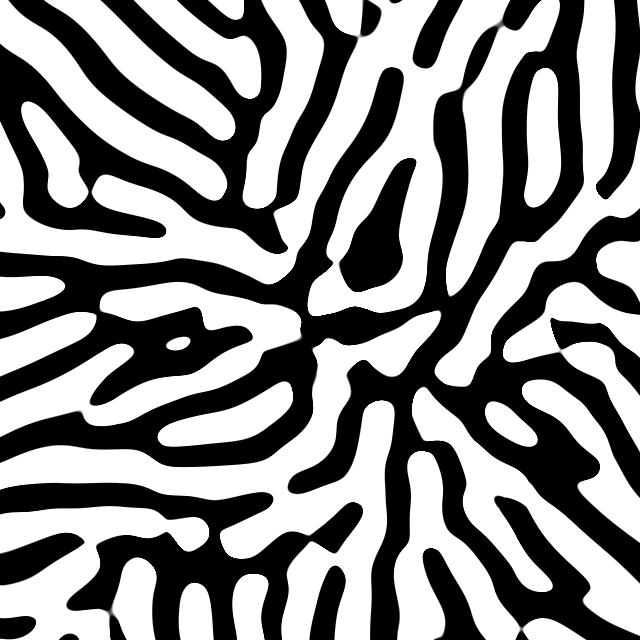
Write a WebGL 1 fragment shader that draws this pattern.

```glsl
precision highp float;
// Labyrinth of even black bands on white, with forks, hairpins and rounded ends.

uniform vec2 u_resolution;

const vec3  BAND_COLOR   = vec3(0.0);
const vec3  GROUND_COLOR = vec3(1.0);
const float PERIOD       = 0.087;  // distance between neighbouring bands
const float CELL         = 0.085;  // spacing of the wave packets
const float THRESHOLD    = 0.24;   // higher gives thinner bands
const float WIGGLE       = 2.4;    // range of random turning, in radians
const float WIGGLE_SCALE = 4.0;    // turns across the canvas
const float CORE         = 0.45;   // roundness of forks and band ends
const float CORE_FADE    = 1.5;    // how tightly the rounding hugs a defect
const float CORE_SCALE   = 8.0;    // variation between forks and free ends
const float FORK_BIAS    = 0.38;   // lower gives more forks, fewer free ends
const vec2  SEED         = vec2(37.0, 91.0);
const float TAU          = 6.2831853;
const float WAVE_NUMBER  = TAU / PERIOD;

// Three random values from 0 to 1 for a lattice point.
vec3 hash3(vec2 p) {
  vec3 q = fract(p.xyx * vec3(0.1031, 0.1030, 0.0973));
  q += dot(q, q.yxz + 33.33);
  return fract((q.xxy + q.yzz) * q.zyx);
}

float valueNoise(vec2 p) {
  vec2 i = floor(p);
  vec2 f = fract(p);
  f = f * f * (3.0 - 2.0 * f);
  float low  = mix(hash3(i).x, hash3(i + vec2(1.0, 0.0)).x, f.x);
  float high = mix(hash3(i + vec2(0.0, 1.0)).x, hash3(i + 1.0).x, f.x);
  return mix(low, high, f.y);
}

// Unit vector across the bands, which run loosely towards the centre.
vec2 waveDirection(vec2 p) {
  vec2 fromCentre = p - 0.5 + 0.0001;
  float turn = valueNoise(p * WIGGLE_SCALE + SEED) - 0.5;
  float angle = atan(fromCentre.y, fromCentre.x) + 0.25 * TAU + WIGGLE * turn;
  return vec2(cos(angle), sin(angle));
}

// Complex sum of nearby wave packets with random phases.
vec2 phasorField(vec2 p) {
  vec2 base = floor(p / CELL);
  vec2 field = vec2(0.0);
  for (int j = -2; j <= 2; j++) {
    for (int i = -2; i <= 2; i++) {
      vec2 cell = base + vec2(float(i), float(j));
      vec3 random = hash3(cell + SEED);
      vec2 centre = (cell + random.xy) * CELL;
      vec2 offset = p - centre;
      float falloff = max(0.0, 1.0 - dot(offset, offset) / (4.0 * CELL * CELL));
      float weight = falloff * falloff * falloff;
      float phase = WAVE_NUMBER * dot(offset, waveDirection(centre)) + TAU * random.z;
      field += weight * vec2(cos(phase), sin(phase));
    }
  }
  return field;
}

void main() {
  float pixel = 1.0 / min(u_resolution.x, u_resolution.y);
  vec2 p = gl_FragCoord.xy * pixel;

  vec2 field = phasorField(p);
  float amplitude = length(field);

  // Where the waves cancel, lean to black (fork) or to white (free end).
  float lean = clamp(8.0 * (valueNoise(p * CORE_SCALE + SEED.yx) - FORK_BIAS), -1.0, 1.0);
  float core = CORE * lean * exp(-CORE_FADE * amplitude * amplitude);

  // Approximate signed distance to the band edge, positive on the ground.
  float level = field.x + THRESHOLD * amplitude - core;
  float edge = level / (WAVE_NUMBER * max(amplitude, 0.3));
  float ground = clamp(edge / pixel + 0.5, 0.0, 1.0);

  gl_FragColor = vec4(mix(BAND_COLOR, GROUND_COLOR, ground), 1.0);
}
```
